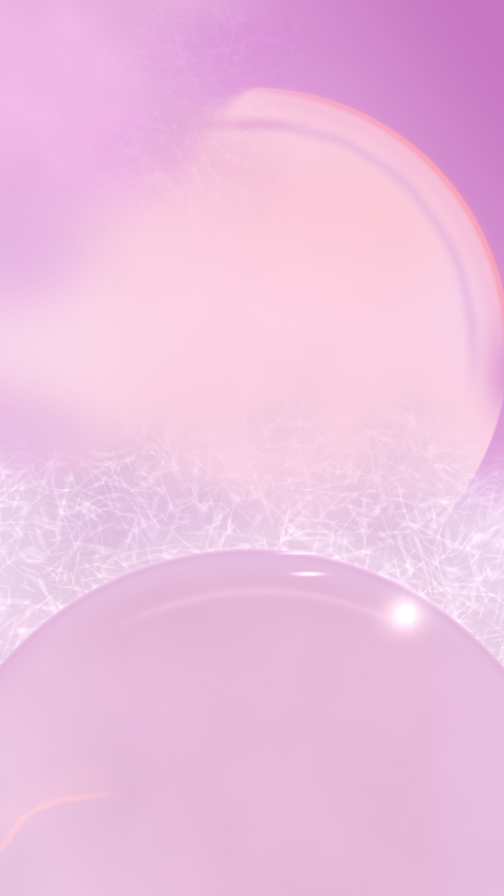
A Shadertoy shader for this background:

```glsl
// Two translucent bubbles in a pink and violet haze, with pale fur between them.
// Circle distances give the bubbles and rims, gaussian glows tint the regions,
// and stretched value noise in several directions makes clouds and fine strands.
#define UPPER_CENTER vec2(0.495, 1.090)
#define UPPER_RADIUS 0.515
#define LOWER_CENTER vec2(0.498, 0.037)
#define LOWER_RADIUS 0.652
#define STRAND_LAYERS 6
#define STRAND_GAIN 0.30
#define VIOLET vec3(0.78, 0.47, 0.76)
#define CLOUD_PINK vec3(0.915, 0.705, 0.880)
#define BLUSH vec3(0.985, 0.820, 0.890)
#define FUR_WHITE vec3(0.945, 0.855, 0.945)
#define ROSE vec3(0.903, 0.725, 0.852)

float hash(vec2 p) {
    vec3 q = fract(vec3(p.xyx) * 0.1031);
    q += dot(q, q.yzx + 33.33);
    return fract((q.x + q.y) * q.z);
}

float noise(vec2 p) {
    vec2 i = floor(p), f = fract(p);
    f = f * f * (3.0 - 2.0 * f);
    return mix(mix(hash(i), hash(i + vec2(1, 0)), f.x),
               mix(hash(i + vec2(0, 1)), hash(i + vec2(1, 1)), f.x), f.y);
}

float fbm(vec2 p) {
    float sum = 0.0, amp = 0.5;
    for (int i = 0; i < 5; i++) {
        sum += amp * noise(p);
        p = mat2(1.6, 1.2, -1.2, 1.6) * p + 7.3;
        amp *= 0.5;
    }
    return sum;
}

float glow(vec2 p, vec2 center, vec2 size) {
    vec2 d = (p - center) / size;
    return exp(-dot(d, d));
}

// Gaussian line of the given width around distance zero
float band(float d, float width) {
    return exp(-d * d / (width * width));
}

// Thin curved fibres: noise stretched along several directions
float strands(vec2 p) {
    float sum = 0.0;
    vec2 bend = 0.035 * vec2(noise(p * 9.0), noise(p * 9.0 + 31.0));
    for (int i = 0; i < STRAND_LAYERS; i++) {
        float a = float(i) * 0.55 + 0.2;
        vec2 q = mat2(cos(a), -sin(a), sin(a), cos(a)) * (p + bend);
        sum += smoothstep(0.62, 1.0, noise(q * vec2(22.0, 155.0) + float(i) * 19.0));
    }
    return sum / float(STRAND_LAYERS);
}

void mainImage(out vec4 fragColor, in vec2 fragCoord) {
    vec2 p = fragCoord / iResolution.xy * vec2(1.0, 16.0 / 9.0);
    float px = 1.0 / iResolution.x;
    float cloud = fbm(p * 5.0) - 0.5;
    float fibre = strands(p);
    float upper = length(p - UPPER_CENTER) - UPPER_RADIUS;
    float lower = length(p - LOWER_CENTER) - LOWER_RADIUS;

    // Violet sky and the pink cloud at the left
    vec3 col = mix(vec3(0.875, 0.625, 0.855), VIOLET,
                   smoothstep(-0.05, 0.55, p.x - 0.5 + 0.7 * (p.y - 1.65)));
    float haze = 1.0 - smoothstep(0.28, 0.66, p.x + 0.35 * cloud);
    col = mix(col, CLOUD_PINK + 0.08 * cloud, haze);
    col += vec3(0.04, 0.03, 0.03) * glow(p, vec2(0.02, 1.60), vec2(0.25, 0.16));

    // Upper bubble, crisp at the right and melting into cloud at the left
    float crisp = smoothstep(0.32, 0.52, p.x);
    float soft = mix(0.22, 2.0 * px, crisp);
    float disc = 1.0 - smoothstep(-soft, mix(0.02, px, crisp), upper + 0.15 * cloud * (1.0 - crisp));
    vec3 inside = mix(BLUSH, vec3(0.985, 0.790, 0.850), glow(p, vec2(0.72, 1.36), vec2(0.30, 0.17)));
    inside = mix(inside, vec3(0.965, 0.815, 0.915), 0.8 * glow(p, vec2(0.94, 1.16), vec2(0.08, 0.12)));
    col = mix(col, inside + 0.03 * cloud, disc);
    col = mix(col, vec3(0.985, 0.870, 0.930), 0.75 * glow(p, vec2(0.04, 1.09), vec2(0.24, 0.12)));
    col = mix(col, vec3(0.895, 0.710, 0.890), 0.65 * glow(p, vec2(0.0, 1.29), vec2(0.18, 0.09)));

    // Nested rim reflections on the upper bubble
    float arc = smoothstep(0.40, 0.65, p.x) * smoothstep(0.96, 1.15, p.y);
    float warm = smoothstep(0.5, 0.9, p.x);
    col = mix(col, vec3(0.955, 0.735, 0.850), 0.75 * arc * band(upper + 0.025, 0.025) * disc);
    col = mix(col, vec3(0.885, 0.690, 0.860), 0.55 * arc * band(upper + 0.068 + 0.03 * cloud, 0.013));
    col = mix(col, mix(vec3(0.95, 0.65, 0.80), vec3(0.97, 0.61, 0.70), warm),
              0.8 * arc * band(upper + 0.005, 0.008));
    col = mix(col, vec3(0.90, 0.65, 0.82), 0.5 * glow(p, vec2(0.50, 1.530), vec2(0.09, 0.012)));
    col = mix(col, vec3(0.85, 0.58, 0.83), 0.8 * glow(p, vec2(1.01, 1.03), vec2(0.045, 0.09)));

    // Wisps of fine curls over the top of the upper bubble
    float wisps = glow(p, vec2(0.36, 1.47), vec2(0.20, 0.11)) + glow(p, vec2(0.42, 1.69), vec2(0.18, 0.09));
    col += wisps * (vec3(-0.035, -0.065, -0.025) + vec3(0.06, 0.11, 0.06) * fibre + 0.07 * cloud);

    // Pale fur rising between the bubbles
    float sides = smoothstep(0.25, 0.5, abs(p.x - 0.48));
    float fur = 1.0 - smoothstep(0.72, 0.95, p.y + 0.25 * cloud - 0.05 * sides);
    vec3 furColor = mix(vec3(0.920, 0.800, 0.910), FUR_WHITE, sides);
    furColor = mix(furColor, vec3(0.945, 0.845, 0.930), band(lower - 0.025, 0.03));
    furColor = mix(furColor, vec3(0.895, 0.775, 0.905), 0.5 * glow(p, vec2(0.27, 0.77), vec2(0.12, 0.08)));
    col = mix(col, furColor + 0.06 * cloud, fur);
    col += fur * STRAND_GAIN * (fibre - 0.12) * vec3(0.8, 1.1, 0.8);
    col = mix(col, vec3(0.900, 0.750, 0.895), 0.55 * glow(p, vec2(0.06, 0.92), vec2(0.16, 0.05)));

    // Lower bubble body, brighter toward its left foot
    vec3 body = mix(ROSE, vec3(0.920, 0.775, 0.885), smoothstep(0.55, 0.0, p.x + 0.4 * p.y));
    body = mix(body, vec3(0.910, 0.750, 0.880), smoothstep(0.8, 1.0, p.x));
    body += 0.04 * cloud;
    body = mix(body, vec3(0.905, 0.745, 0.880), band(lower + 0.02, 0.025));
    body = mix(body, vec3(0.870, 0.690, 0.840), 0.45 * band(lower + 0.008, 0.007));
    body += 0.035 * band(length(p - LOWER_CENTER - vec2(0.02, -0.02)) - 0.588, 0.008)
          * smoothstep(0.52, 0.58, p.y);
    col = mix(col, body, 1.0 - smoothstep(-1.5 * px, 1.5 * px, lower));
    col += 0.05 * band(lower, 0.005) * smoothstep(0.4, 0.6, p.y);

    // Glints and the warm curved streak
    col += 0.35 * glow(p, vec2(0.612, 0.639), vec2(0.025, 0.0035));
    col += 0.18 * glow(p, vec2(0.590, 0.680), vec2(0.035, 0.003));
    col += vec3(0.13, 0.20, 0.10) * glow(p, vec2(0.803, 0.557), vec2(0.042, 0.035));
    col += 0.12 * glow(p, vec2(0.805, 0.560), vec2(0.022, 0.028)) * (0.7 + 0.6 * noise(p * vec2(110.0, 25.0)));
    float streak = p.y - 0.225 + 1.9 * pow(max(0.25 - p.x, 0.0), 2.0) - 0.07 * cloud;
    float reach = smoothstep(0.26, 0.16, p.x);
    col += reach * (vec3(0.065, 0.025, -0.02) * band(streak, 0.007) + vec3(0.02, 0.01, 0.0) * band(streak - 0.025, 0.035));

    fragColor = vec4(clamp(col, 0.0, 1.0), 1.0);
}
```
